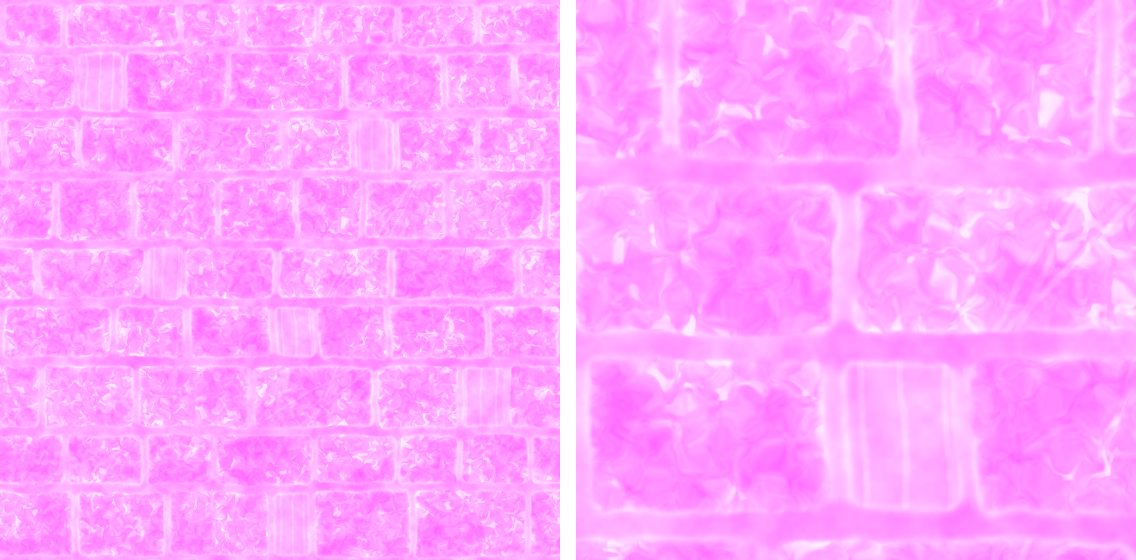
Left: the whole. Right: its middle third, enlarged.
Give the GLSL for this texture, as a Shadertoy shader.

```glsl
// Weathered pink stone wall: nine uneven courses of speckled blocks with pale joints.

const int ROWS = 9;
const int MAX_BLOCKS = 7;
const vec3 DEEP_PINK = vec3(1.0, 0.0, 1.0);
const vec3 WHITE = vec3(1.0);

// Each course: bottom edge, start x, width of its narrow block (0 = none), wide blocks.
const vec4 COURSES[ROWS] = vec4[ROWS](
    vec4(0.000, 0.482, 0.076, 5.0), vec4(0.129, 0.117, 0.000, 7.0),
    vec4(0.229, 0.823, 0.082, 5.0), vec4(0.354, 0.487, 0.079, 6.0),
    vec4(0.460, 0.263, 0.063, 5.0), vec4(0.566, 0.098, 0.000, 7.0),
    vec4(0.687, 0.631, 0.079, 6.0), vec4(0.796, 0.137, 0.085, 5.0),
    vec4(0.911, 0.004, 0.000, 7.0));

float hash(vec2 p) {
    vec3 q = fract(p.xyx * 0.1031);
    q += dot(q, q.yzx + 33.33);
    return fract((q.x + q.y) * q.z);
}

// Value noise that wraps at the canvas edges.
float noise(vec2 uv, float freq, float seed) {
    vec2 cell = floor(uv * freq), f = fract(uv * freq);
    f = f * f * (3.0 - 2.0 * f);
    vec2 a = mod(cell, freq) + seed * 17.0;
    vec2 b = mod(cell + 1.0, freq) + seed * 17.0;
    return mix(mix(hash(a), hash(vec2(b.x, a.y)), f.x),
               mix(hash(vec2(a.x, b.y)), hash(b), f.x), f.y);
}

float fbm(vec2 uv, float freq, int octaves, float seed) {
    float sum = 0.0, total = 0.0, amp = 1.0;
    for (int i = 0; i < octaves; i++) {
        sum += amp * noise(uv, freq, seed + float(i));
        total += amp;
        amp *= 0.6;
        freq *= 2.0;
    }
    return sum / total;
}

float roundedBox(vec2 p, vec2 halfSize, float radius) {
    vec2 q = abs(p) - halfSize + radius;
    return length(max(q, 0.0)) + min(max(q.x, q.y), 0.0) - radius;
}

// Left edge of wide block k, measured from the start of its course.
float jointX(float k, vec4 course, float row) {
    float inner = step(0.5, k) * step(k, course.w - 0.5);
    float jitter = 0.45 * (hash(vec2(k + 2.0, row * 7.0 + 3.0)) - 0.5) * inner;
    return course.z + (1.0 - course.z) * (k + jitter) / course.w;
}

float line(float dist, float width) {
    return smoothstep(width, width * 0.2, abs(dist));
}

// Pale diagonal scratches crossing a block.
float scratches(vec2 p, float seed) {
    float sum = 0.0;
    for (int i = 0; i < 3; i++) {
        float angle = mix(0.5, 1.2, hash(vec2(seed * 91.0, float(i))));
        float offset = 0.05 * (hash(vec2(float(i) + 5.0, seed * 57.0)) - 0.5);
        sum += line(dot(p, vec2(-sin(angle), cos(angle))) - offset, 0.003);
    }
    return min(sum, 1.0);
}

// Upright ribs on a narrow block.
float ribs(float x, float width, float seed) {
    float sum = 0.0;
    for (int i = 0; i < 3; i++) {
        float shift = 0.16 * (hash(vec2(float(i), seed * 73.0)) - 0.5);
        sum += line(x - width * (0.3 * float(i) - 0.3 + shift), 0.0035);
    }
    return min(sum, 1.0);
}

float stoneTone(vec2 uv, float d, float seed) {
    vec2 swirl = vec2(noise(uv, 90.0, 70.0), noise(uv, 90.0, 80.0)) - 0.5;
    vec2 q = uv + 0.012 * swirl;
    float patches = fbm(q, 20.0, 4, 1.0) - 0.5;
    float speckle = fbm(q, 100.0, 3, 6.0) - 0.5;
    float flecks = smoothstep(0.52, 0.8, fbm(q, 120.0, 2, 9.0));
    float tone = 0.585 + 0.05 * (seed - 0.5) + 0.34 * patches + 0.29 * speckle;
    tone += flecks * 0.20 * smoothstep(-0.15, 0.12, patches);
    return tone + 0.05 * smoothstep(-0.018, 0.0, d);
}

void mainImage(out vec4 fragColor, in vec2 fragCoord) {
    vec2 uv = fragCoord / iResolution.xy;
    vec2 wobble = vec2(fbm(uv, 16.0, 4, 20.0), fbm(uv, 16.0, 4, 30.0)) - 0.5;
    vec2 pos = fract(uv + 0.012 * wobble);

    // Find the course, then the block within it.
    int row = 0;
    for (int i = 1; i < ROWS; i++) if (pos.y >= COURSES[i].x) row = i;
    vec4 course = COURSES[row];
    float top = row < ROWS - 1 ? COURSES[row + 1].x : 1.0;
    float x = fract(pos.x - course.y), id = -1.0;
    vec2 span = vec2(0.0, course.z);
    for (int k = 0; k < MAX_BLOCKS; k++) {
        float left = jointX(float(k), course, float(row));
        if (float(k) < course.w && x >= left) {
            id = float(k);
            span = vec2(left, jointX(id + 1.0, course, float(row)));
        }
    }
    float seed = hash(vec2(id + 11.0, float(row) * 5.0 + 2.0));
    vec2 size = vec2(span.y - span.x, top - course.x);
    vec2 p = vec2(x - 0.5 * (span.x + span.y), pos.y - 0.5 * (top + course.x));
    vec2 halfSize = 0.5 * size - vec2(0.006, 0.008) * mix(0.75, 1.2, seed);
    float d = roundedBox(p, halfSize, 0.007);

    // Mortar: stained along the beds, paler in the upright joints.
    float grain = fbm(uv, 36.0, 4, 40.0) - 0.5;
    float upright = smoothstep(0.0, -0.01, abs(p.y) - halfSize.y);
    float mortar = 0.66 + 0.30 * grain + 0.07 * upright;
    mortar -= 0.09 * smoothstep(0.45, 0.65, fbm(uv, 14.0, 3, 50.0)) * (1.0 - upright);

    // Block face.
    float face = stoneTone(uv, d, seed);
    if (id < 0.0) face = 0.67 + 0.28 * grain + 0.07 * ribs(p.x, size.x, seed);
    else if (seed > 0.9) face += 0.07 * scratches(p, seed);

    // Blend and add the pale worn rim.
    float soft = max(0.002, 1.0 / iResolution.y);
    float tone = mix(mortar, face, smoothstep(soft, -soft, d));
    float wear = smoothstep(0.2, 0.7, fbm(uv, 24.0, 4, 60.0));
    tone += 0.12 * wear * exp(-pow(d / 0.003, 2.0));
    fragColor = vec4(mix(DEEP_PINK, WHITE, clamp(tone, 0.4, 0.92)), 1.0);
}
```
